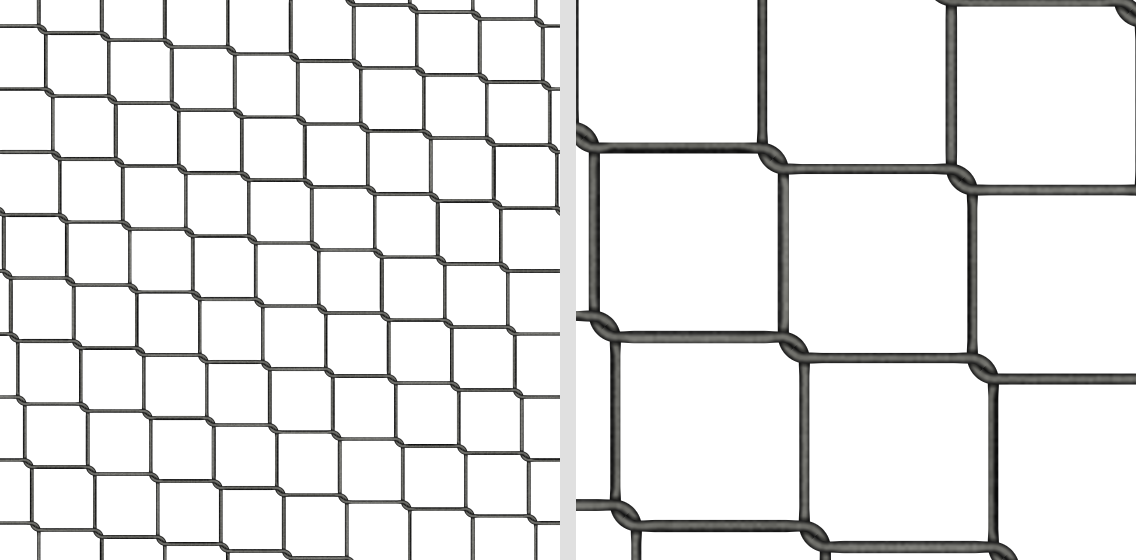
Left, the full canvas; right, a detail of the centre.
A Shadertoy shader for this pattern:

```glsl
// Chain-link wire mesh: a skewed lattice of hooked dark grey wires on white.
#define REPEATS 9.0            // lattice steps across and down
#define ORIGIN vec2(0.0755, 0.0527)
#define HALF_WIDTH 0.0033      // wire radius
#define BEND_RADIUS 0.0137     // rounding of each hook
#define WEAR 0.12              // tone change between wire segments
#define GRAIN 0.07             // fine speckle on the metal
#define PAPER vec3(1.0)
#define STEEL_DARK vec3(0.11, 0.11, 0.11)
#define STEEL_LIGHT vec3(0.43, 0.43, 0.41)

float hash(vec2 p) {
    vec3 q = fract(vec3(p.xyx) * 0.1031);
    q += dot(q, q.yzx + 33.33);
    return fract((q.x + q.y) * q.z);
}

float noise(vec2 p) {
    vec2 i = floor(p), f = fract(p);
    f = f * f * (3.0 - 2.0 * f);
    return mix(mix(hash(i), hash(i + vec2(1, 0)), f.x),
               mix(hash(i + vec2(0, 1)), hash(i + vec2(1, 1)), f.x), f.y);
}

// Signed distance to a wire coming from the left and turning down.
float hookDistance(vec2 p, float offset) {
    vec2 q = vec2(p.x, -p.y) - offset + BEND_RADIUS;
    return min(max(q.x, q.y), 0.0) + length(max(q, 0.0)) - BEND_RADIUS;
}

float coverage(float d, float width, float pixel) {
    return clamp(0.5 + (width - abs(d)) / pixel, 0.0, 1.0);
}

// Rounded metal: a soft highlight across the wire, dark at both edges.
vec3 steel(float across, float shift, float tone) {
    float glow = 1.0 - smoothstep(0.1, 1.05, abs(across - shift));
    return mix(STEEL_DARK, STEEL_LIGHT, glow) + tone;
}

void mainImage(out vec4 fragColor, in vec2 fragCoord) {
    float pixel = 1.0 / iResolution.y;
    vec2 p = fragCoord * pixel;
    p = vec2(p.x, 1.0 - p.y) - ORIGIN;

    // Skewed lattice that closes on itself over the canvas
    vec2 lattice = REPEATS * p - p.yx;
    vec2 node = floor(lattice + 0.5);
    float span = REPEATS * REPEATS - 1.0;
    vec2 local = p - (REPEATS * node + node.yx) / span;
    float offset = 0.5 / span;

    // Variation shared along each segment, fading out at the hooks
    bool level = abs(local.x) > abs(local.y);
    vec2 segment = level ? vec2(floor(lattice.x), node.y)
                         : vec2(node.x, floor(lattice.y)) + 57.0;
    float reach = max(abs(local.x), abs(local.y));
    float away = smoothstep(0.009, 0.018, reach);
    float vary = (hash(segment + 19.0) - 0.5) * away;
    float shift = (hash(segment + 83.0) - 0.5) * away;
    float width = HALF_WIDTH * (1.0 + 0.25 * (hash(segment + 131.0) - 0.5) * away);
    float tone = WEAR * vary + GRAIN * (noise(p * 420.0 + 300.0) - 0.5);

    // Two opposed hooks, swapping over and under along the diagonal
    float first = hookDistance(local, offset);
    float second = -hookDistance(-local, offset);
    bool firstOver = local.x + local.y < 0.0;
    float over = firstOver ? first : second;
    float under = firstOver ? second : first;

    vec3 color = PAPER;
    vec3 lower = steel(under / width, shift, tone);
    lower *= mix(0.45, 1.0, smoothstep(width, width * 2.0, abs(over)));
    color = mix(color, lower, coverage(under, width, pixel));
    color = mix(color, steel(over / width, shift, tone), coverage(over, width, pixel));
    fragColor = vec4(clamp(color, 0.0, 1.0), 1.0);
}
```
